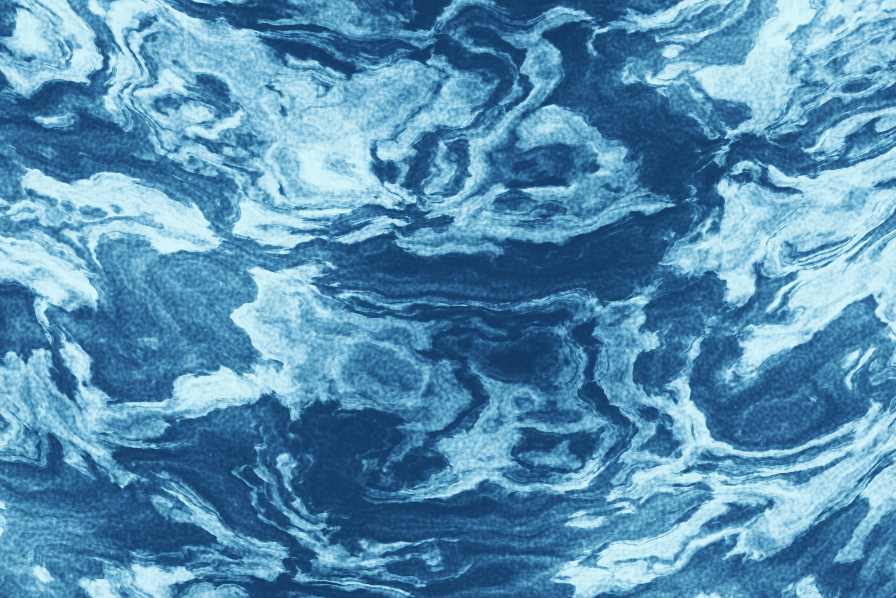
Write a WebGL 1 fragment shader that draws this texture.

```glsl
precision highp float;
// Draws mottled icy blue water: ragged pale patches over dark, soft billows.

uniform vec2 u_resolution;

#define PATCH_SCALE 4.2
#define WARP 0.085
#define STRETCH 1.6
#define BEND 0.30
#define PATCH_WEIGHT 0.88
#define BROAD_WEIGHT 0.40
#define STREAK_WEIGHT 0.38
#define RELIEF_WEIGHT 0.42
#define BASIN_WEIGHT 1.25
#define GRAIN_WEIGHT 0.75
#define CONTRAST 1.55
#define BRIGHTNESS 0.0

// Random unit vector for a lattice cell
vec2 cellGradient(vec2 cell) {
  vec3 a = fract(cell.xyx * vec3(0.1031, 0.1030, 0.0973));
  a += dot(a, a.yzx + 33.33);
  float angle = 6.2832 * fract((a.x + a.y) * a.z);
  return vec2(cos(angle), sin(angle));
}

float gradientNoise(vec2 p) {
  vec2 i = floor(p);
  vec2 f = p - i;
  vec2 s = f * f * f * (f * (f * 6.0 - 15.0) + 10.0);
  vec2 e = vec2(1.0, 0.0);
  float low = mix(dot(cellGradient(i), f),
                  dot(cellGradient(i + e.xy), f - e.xy), s.x);
  float high = mix(dot(cellGradient(i + e.yx), f - e.yx),
                   dot(cellGradient(i + e.xx), f - e.xx), s.x);
  return mix(low, high, s.y);
}

// Layered noise, scaled to a spread of about one
float layeredNoise(vec2 p, float gain) {
  float sum = 0.0;
  float power = 0.0;
  float amplitude = 1.0;
  mat2 turn = mat2(0.96, 0.28, -0.28, 0.96);
  for (int octave = 0; octave < 6; octave++) {
    sum += amplitude * gradientNoise(p);
    power += amplitude * amplitude;
    amplitude *= gain;
    p = turn * p * 2.0 + vec2(17.3, 9.1);
  }
  return sum / (0.216 * sqrt(power));
}

// Dark navy to pale ice, with stops spaced by share of area
vec3 waterColor(float t) {
  vec3 navy = vec3(0.07, 0.22, 0.38);
  vec3 deep = vec3(0.16, 0.37, 0.56);
  vec3 steel = vec3(0.24, 0.50, 0.67);
  vec3 teal = vec3(0.34, 0.63, 0.77);
  vec3 sky = vec3(0.52, 0.76, 0.87);
  vec3 ice = vec3(0.85, 0.97, 0.99);
  vec3 c = mix(navy, deep, clamp(t / 0.22, 0.0, 1.0));
  c = mix(c, steel, clamp((t - 0.22) / 0.17, 0.0, 1.0));
  c = mix(c, teal, clamp((t - 0.39) / 0.165, 0.0, 1.0));
  c = mix(c, sky, clamp((t - 0.555) / 0.195, 0.0, 1.0));
  return mix(c, ice, clamp((t - 0.75) / 0.25, 0.0, 1.0));
}

void main() {
  vec2 p = gl_FragCoord.xy / u_resolution.y;

  // Flow coordinates: falling on the left, rising on the right
  float side = p.x - 0.75;
  vec2 flow = vec2(p.x, (p.y - BEND * side * side) * STRETCH) + 5.0;
  vec2 warp = vec2(layeredNoise(flow * 2.6, 0.45),
                   layeredNoise(flow * 2.6 + 31.7, 0.45));
  vec2 q = flow + WARP * warp;

  // Ragged patches, lit from above
  float height = layeredNoise(q * PATCH_SCALE, 0.58);
  float above = layeredNoise((q + vec2(-0.008, 0.026)) * PATCH_SCALE, 0.58);
  float patches = smoothstep(-0.45, 0.55, height);
  float relief = clamp(height - above, -1.6, 1.6);

  // Broad tone, streaks along the flow, and a dark winding basin
  float broad = layeredNoise(flow * 1.7 + 12.4, 0.4);
  float streak = layeredNoise(q * vec2(8.0, 15.0) + 3.7, 0.6);
  float offset = side + 0.10 * sin(5.0 * p.y + 0.6) + 0.05 * warp.x;
  float basin = exp(-offset * offset / 0.09) - 0.354;

  // Fine grain and sparse pale specks
  float grain = gradientNoise(p * 150.0);
  float specks = smoothstep(0.35, 0.6, gradientNoise(p * 115.0 + 50.0));

  float shade = BRIGHTNESS + PATCH_WEIGHT * (2.0 * patches - 1.0);
  shade += BROAD_WEIGHT * broad - BASIN_WEIGHT * basin;
  shade += STREAK_WEIGHT * streak * mix(0.55, 1.1, patches);
  shade += RELIEF_WEIGHT * relief;
  shade += GRAIN_WEIGHT * grain + 0.6 * specks;

  // Even out the tones so each colour gets its share
  float tone = 1.0 / (1.0 + exp(-CONTRAST * shade));
  gl_FragColor = vec4(waterColor(tone), 1.0);
}
```
